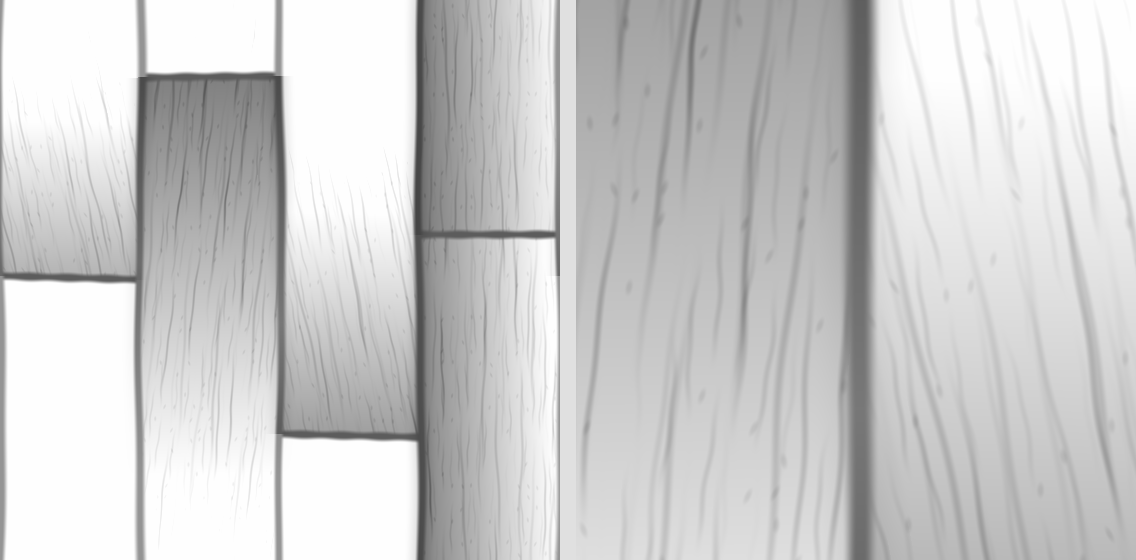
Left, the full canvas; right, a detail of the centre.
Give the GLSL for this texture, as a Shadertoy shader.

```glsl
const float PLANKS = 4.0;
const float TAU = 6.2831853;
const float JOINT_COLOR = 0.36;

// Per plank: base shade, change across, change upward, lean of the grain
const vec4 FINISH[4] = vec4[4](
    vec4(0.70, 0.00, 1.07, -0.22),
    vec4(1.20, 0.00, -0.70, 0.09),
    vec4(0.62, 0.00, 0.95, -0.20),
    vec4(0.47, 0.50, 0.08, 0.00));

float hash(vec2 p) {
    return fract(sin(dot(p, vec2(127.1, 311.7))) * 43758.5453);
}

vec4 finishOf(float plank) {
    return FINISH[int(mod(plank, PLANKS))];
}

// Height above the plank's end joint, wrapping over the tile
float heightAbove(vec2 p, float plank) {
    float id = mod(plank, PLANKS);
    float across = p.x * PLANKS - plank - 0.5;
    float tilt = -0.03 * finishOf(plank).w * across;
    return fract(p.y - 0.504 - 0.359 * id + tilt);
}

float plankShade(vec2 p, float plank) {
    vec4 f = finishOf(plank);
    return f.x + f.y * (p.x * PLANKS - plank) + f.z * heightAbove(p, plank);
}

// Sideways drift of a seam, periodic in y
float seamDrift(float y, float seam) {
    float phase = mod(seam, PLANKS) * 2.3;
    return 0.003 * sin(TAU * y + phase) + 0.0012 * sin(3.0 * TAU * y + 1.7 * phase);
}

// Tapered wavy streaks, one per cell
float streaks(vec2 p, vec2 cells, float halfWidth, float seed) {
    vec2 q = p * cells;
    q.y += hash(vec2(floor(q.x), seed)) * 7.0;
    vec2 id = floor(q);
    vec2 f = q - id;
    float rnd = hash(id + seed);
    float bend = 0.13 * sin(f.y * 5.0 + rnd * TAU) + 0.04 * sin(f.y * 17.0 + rnd * 40.0);
    float center = 0.5 + 0.5 * (rnd - 0.5) + bend;
    float dist = abs(f.x - center) / cells.x;
    float taper = smoothstep(0.0, 0.3, f.y) * smoothstep(1.0, 0.55, f.y);
    float strength = smoothstep(0.2, 0.9, hash(id.yx + seed + 3.0));
    return smoothstep(halfWidth, 0.0, dist) * taper * strength;
}

// Sparse small slanted nicks
float flecks(vec2 p, vec2 cells, float seed) {
    vec2 q = p * cells;
    vec2 id = floor(q);
    float rnd = hash(id + seed);
    vec2 f = q - id - 0.5 - 0.3 * (vec2(rnd, hash(id.yx + seed)) - 0.5);
    f.x += f.y * (rnd - 0.5);
    float present = step(0.8, hash(id + seed + 9.0));
    return present * smoothstep(0.32, 0.05, length(f * vec2(1.8, 1.0)));
}

float grain(vec2 p, float plank) {
    float seed = mod(plank, PLANKS) * 17.0;
    float h = heightAbove(p, plank);
    vec2 q = vec2(p.x - finishOf(plank).w * h, h);
    float dark = 0.13 * streaks(q, vec2(46.0, 4.0), 0.0034, seed + 1.0);
    dark += 0.10 * streaks(q, vec2(33.0, 2.5), 0.0042, seed + 5.0);
    dark += 0.07 * streaks(q, vec2(70.0, 9.0), 0.0030, seed + 8.0);
    dark += 0.06 * flecks(q, vec2(60.0, 50.0), seed + 2.0);
    return dark;
}

void mainImage(out vec4 fragColor, in vec2 fragCoord) {
    vec2 p = fragCoord / iResolution.xy;

    // Nearest seam and the planks on either side
    float seam = round(p.x * PLANKS);
    float offset = p.x - seam / PLANKS - seamDrift(p.y, seam);
    float plank = offset > 0.0 ? seam : seam - 1.0;
    float neighbor = offset > 0.0 ? seam - 1.0 : seam;

    // Graded face with grain
    float face = plankShade(p, plank);
    float darker = min(1.0, min(face, plankShade(p, neighbor)));
    float shade = min(face - grain(p, plank), 0.995);

    // End joint
    float h = heightAbove(p, plank);
    float jointDist = min(h, 1.0 - h) + 0.0008 * sin(p.x * 90.0);
    shade = mix(shade, JOINT_COLOR, smoothstep(0.011, 0.002, jointDist));

    // Long groove with a soft shadow on shaded faces
    float grooveDist = abs(offset);
    float reach = 0.0115 + 0.0015 * sin(TAU * p.y + seam * 1.9);
    shade *= 1.0 - 0.25 * (1.0 - darker) * smoothstep(0.03, 0.0, grooveDist);
    shade = mix(shade, 0.58 * darker, smoothstep(reach, 0.002, grooveDist));

    fragColor = vec4(vec3(clamp(shade, 0.0, 1.0)), 1.0);
}
```
